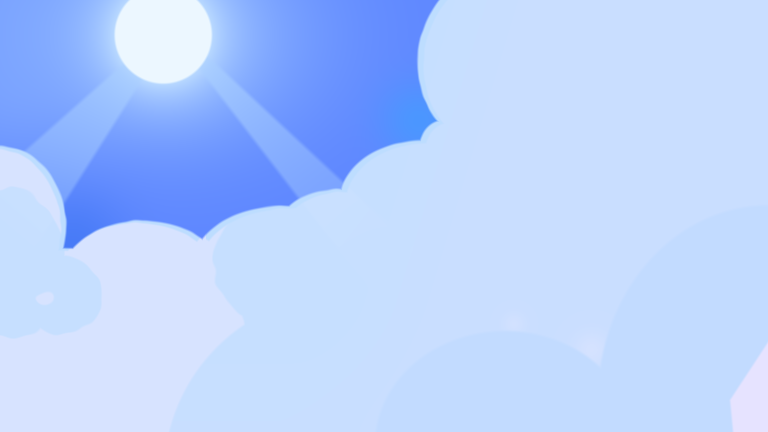
This background is drawn by a WebGL 2 fragment shader. Its source:

```glsl
#version 300 es
precision highp float;

uniform vec2 u_resolution;
out vec4 fragColor;

// Sky and light
const vec3 SKY_DEEP = vec3(0.365, 0.525, 1.0);
const vec3 SKY_LIGHT = vec3(0.54, 0.70, 1.0);
const vec3 SKY_LOW = vec3(0.26, 0.47, 0.96);
const vec3 SKY_CYAN = vec3(0.28, 0.60, 1.0);
const vec3 HALO = vec3(0.76, 0.88, 1.0);
const vec3 BEAM = vec3(0.66, 0.81, 1.0);
const vec3 SUN = vec3(0.925, 0.97, 1.0);
const vec2 SUN_POS = vec2(0.378, 0.919);
const float SUN_RADIUS = 0.1125;

// Clouds
const vec3 CLOUD = vec3(0.79, 0.87, 1.0);
const vec3 CLOUD_SHADE = vec3(0.762, 0.860, 1.0);
const vec3 CLOUD_COOL = vec3(0.775, 0.875, 1.0);
const vec3 CLOUD_PALE = vec3(0.845, 0.89, 1.0);
const vec3 CLOUD_RIM = vec3(0.74, 0.865, 1.0);
const vec3 CLOUD_PINK = vec3(0.90, 0.89, 1.0);
const float EDGE_WOBBLE = 0.003;
const float PAINT_WOBBLE = 0.014;

// Outline lobes: centre, radii
const vec4 LOBES[7] = vec4[7](
  vec4(1.157, 0.856, 0.190, 0.213), vec4(1.030, 0.664, 0.058, 0.058),
  vec4(0.984, 0.537, 0.197, 0.139), vec4(0.787, 0.479, 0.139, 0.083),
  vec4(0.660, 0.387, 0.213, 0.137), vec4(0.331, 0.340, 0.197, 0.150),
  vec4(0.000, 0.477, 0.153, 0.185));

float hash(vec2 p) {
  return fract(sin(dot(p, vec2(127.1, 311.7))) * 43758.5);
}

float noise(vec2 p) {
  vec2 i = floor(p), f = fract(p);
  f = f * f * (3.0 - 2.0 * f);
  return mix(mix(hash(i), hash(i + vec2(1, 0)), f.x),
             mix(hash(i + vec2(0, 1)), hash(i + vec2(1, 1)), f.x), f.y);
}

float ellipse(vec2 p, vec4 e) {
  vec2 d = p - e.xy;
  float k = length(d / e.zw);
  return k * (k - 1.0) / max(length(d / (e.zw * e.zw)), 1e-4);
}

float cloudBank(vec2 p) {
  float d = min(1.157 - p.x, p.y - 0.426);
  d = min(d, max(1.08 - p.x, p.y - 0.75));
  for (int i = 0; i < 7; i++) d = min(d, ellipse(p, LOBES[i]));
  return d;
}

float cover(float d, float soft) {
  return 1.0 - smoothstep(-soft, soft, d);
}

// Signed side of the line from a to b, positive on its right
float side(vec2 p, vec2 a, vec2 b) {
  vec2 n = normalize(b - a);
  return dot(p - a, vec2(n.y, -n.x));
}

float blob(vec2 p, vec2 centre, float radius) {
  vec2 d = (p - centre) / radius;
  return exp(-dot(d, d));
}

// Widening shaft of light that fades along its length
float beam(vec2 p, vec2 a, vec2 b, float w0, float w1) {
  float t = dot(p - a, b - a) / dot(b - a, b - a);
  float d = abs(side(p, a, b)) - mix(w0, w1, t);
  return cover(d, 0.006) * smoothstep(-0.25, 0.1, t) * mix(0.65, 0.4, clamp(t, 0.0, 1.0))
         * (1.0 - smoothstep(1.0, 1.7, t));
}

vec3 paintSky(vec2 p, float beams, float aa) {
  vec2 d = p - SUN_POS;
  float r = length(d);
  float wide = length(d * vec2(1.0, 1.45));
  vec3 c = mix(SKY_DEEP, SKY_LIGHT, exp(-wide * wide / 0.14));
  c = mix(c, SKY_LIGHT, 0.5 * smoothstep(0.35, 0.0, p.x) * smoothstep(0.5, 0.8, p.y));
  c = mix(c, SKY_LOW, 0.8 * blob(p, vec2(0.17, 0.43), 0.12));
  c = mix(c, SKY_CYAN, 0.85 * blob(p, vec2(0.97, 0.72), 0.09));
  c = mix(c, HALO, 0.85 * exp(-max(r - SUN_RADIUS, 0.0) / 0.06));
  c = mix(c, BEAM, beams);
  return mix(c, SUN, cover(r - SUN_RADIUS, aa * 1.5));
}

vec3 paintClouds(vec2 p, float beams, float aa) {
  vec2 q = p + PAINT_WOBBLE * (vec2(noise(p * 32.0), noise(p * 32.0 + 17.0)) - 0.5);
  vec3 c = mix(CLOUD_COOL, CLOUD, smoothstep(0.75, 1.15, p.x + 0.3 * (0.4 - p.y)));

  // Pale left bank, with the central mass and front hill over it
  float mass = min(ellipse(q, vec4(0.72, 0.39, 0.225, 0.18)), 0.56 - q.x);
  float hill = ellipse(p, vec4(0.80, -0.10, 0.42, 0.42));
  c = mix(c, CLOUD_PALE, 1.0 - max(cover(mass, 0.004), cover(hill, 0.004)));
  c = mix(c, CLOUD, cover(hill, 0.004) * smoothstep(0.3, 0.0, p.y) * 0.5);

  // Cool puff at the left with a small pale opening
  float puff = ellipse(q, vec4(0.01, 0.398, 0.143, 0.167));
  puff = min(puff, ellipse(q, vec4(0.143, 0.315, 0.095, 0.090)));
  puff = min(puff, ellipse(q, vec4(0.023, 0.294, 0.116, 0.074)));
  puff = max(puff, -ellipse(q, vec4(0.108, 0.310, 0.022, 0.014)));
  c = mix(c, CLOUD_COOL, cover(puff, 0.003));

  // Faint light inside the cloud
  c = mix(c, CLOUD_PALE, 0.5 * beams);
  c = mix(c, CLOUD_PALE, 0.6 * blob(p, vec2(1.19, 0.25), 0.025));
  c = mix(c, CLOUD_PALE, 0.8 * blob(p, vec2(1.37, 0.19), 0.04));

  // Foreground hills and the pink corner
  c = mix(c, CLOUD_SHADE, cover(ellipse(p, vec4(1.169, -0.03, 0.301, 0.264)), aa * 2.0));
  c = mix(c, CLOUD_SHADE, cover(ellipse(p, vec4(1.778, 0.074, 0.394, 0.451)), aa * 2.0));
  float corner = min(side(p, vec2(1.69, 0.074), vec2(1.778, 0.208)),
                     side(p, vec2(1.697, 0.0), vec2(1.69, 0.074)));
  return mix(c, CLOUD_PINK, cover(-corner, aa * 1.5));
}

void main() {
  vec2 p = gl_FragCoord.xy / u_resolution.y;
  float aa = 1.0 / u_resolution.y;
  float beams = max(beam(p, vec2(0.299, 0.824), vec2(0.104, 0.595), 0.030, 0.073),
                    beam(p, vec2(0.481, 0.845), vec2(0.738, 0.5625), 0.018, 0.050));

  // Crescent rims face away from the gap between the banks
  vec2 e = p + EDGE_WOBBLE * (noise(p * 45.0) - 0.5);
  vec2 shift = vec2(p.x < 0.476 ? -0.012 : 0.014, -0.006);
  float outer = cover(cloudBank(e), aa * 1.5);
  float inner = cover(cloudBank(e - shift), 0.003);

  vec3 cloud = mix(CLOUD_RIM, paintClouds(p, beams, aa), inner);
  fragColor = vec4(mix(paintSky(p, beams, aa), cloud, outer), 1.0);
}
```
